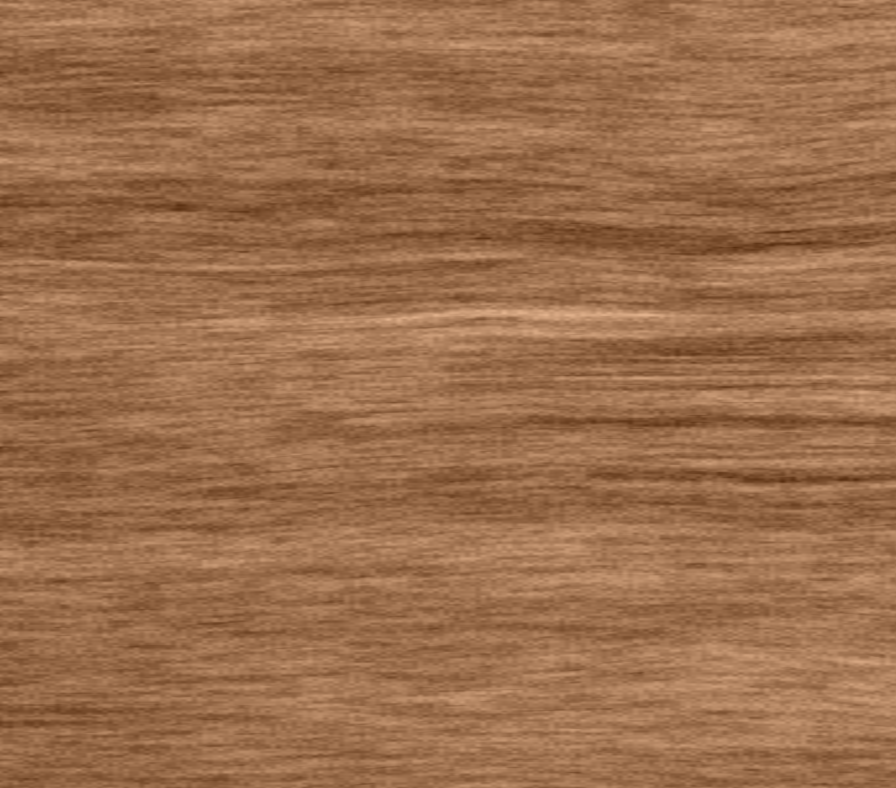
Write a Shadertoy shader that draws this texture.

```glsl
// Brown wood veneer with the grain running across the canvas.
// Stretched value noise on a gently bent field gives bands, streaks, fibres
// and pores; their sum moves the colour along a dark to light brown ramp.

#define MEAN_BROWN vec3(0.602, 0.425, 0.292)
#define TONE_RANGE vec3(1.00, 0.96, 0.91)
#define BEND 0.045
#define RAGGED 0.09
#define BAND_DEPTH 0.066
#define STREAK_DEPTH 0.092
#define LINE_DEPTH 0.120
#define FIBRE_DEPTH 0.088
#define GRAIN_DEPTH 0.058
#define PORE_DEPTH 0.060

// Integer hash of a lattice cell, from -1 to 1.
float hash(ivec2 cell, uint seed) {
    uint h = uint(cell.x) * 1597334677u ^ uint(cell.y) * 3812015801u;
    h ^= seed * 2654435769u;
    h = (h ^ (h >> 16)) * 2246822519u;
    h = (h ^ (h >> 13)) * 3266489917u;
    h ^= h >> 16;
    return float(h >> 8) / 8388608.0 - 1.0;
}

// Smooth value noise, from -1 to 1.
float noise(vec2 p, uint seed) {
    vec2 base = floor(p);
    vec2 f = p - base;
    f = f * f * (3.0 - 2.0 * f);
    ivec2 c = ivec2(base);
    float low = mix(hash(c, seed), hash(c + ivec2(1, 0), seed), f.x);
    float high = mix(hash(c + ivec2(0, 1), seed), hash(c + ivec2(1, 1), seed), f.x);
    return mix(low, high, f.y);
}

// Bends the straight grain into long, shallow waves.
vec2 bendGrain(vec2 p) {
    float wave = noise(p * vec2(1.3, 2.6), 1u) + 0.3 * noise(p * vec2(3.1, 6.0), 2u);
    return vec2(p.x, p.y + BEND * wave);
}

// Broad soft bands and darker patches with combed ends.
float bands(vec2 p) {
    float wide = noise(p * vec2(1.1, 7.0), 3u);
    float patches = noise(p * vec2(2.8, 21.0), 4u);
    return 0.55 * wide + 0.75 * patches;
}

// Long growth streaks of two widths.
float streaks(vec2 p) {
    return 0.6 * noise(p * vec2(1.1, 46.0), 5u) + 0.55 * noise(p * vec2(2.0, 98.0), 6u);
}

// Sparse, narrow lines: light ones positive, dark ones negative.
float growthLines(vec2 p) {
    float light = smoothstep(0.35, 0.90, noise(p * vec2(0.9, 92.0), 7u));
    float dark = smoothstep(0.35, 0.90, noise(p * vec2(1.1, 70.0), 8u));
    return light - dark;
}

// Short fibres that follow the grain loosely.
float fibres(vec2 p) {
    return 0.6 * noise(p * vec2(10.0, 150.0), 9u) + 0.75 * noise(p * vec2(22.0, 240.0), 10u);
}

void mainImage(out vec4 fragColor, in vec2 fragCoord) {
    vec2 p = fragCoord / iResolution.y;
    vec2 grain = bendGrain(p);

    // Uneven shifts along the grain comb the ends of bands and streaks.
    float comb = noise(grain * vec2(5.0, 130.0), 11u);
    vec2 ragged = grain + vec2(RAGGED * comb, 0.0);

    // Calm zones lie between zones of strong streaks.
    float activity = smoothstep(-0.55, 0.35, noise(grain * vec2(0.7, 4.6), 12u));

    float tone = BAND_DEPTH * bands(ragged);
    tone += STREAK_DEPTH * mix(0.35, 1.0, activity) * streaks(ragged);
    tone += LINE_DEPTH * mix(0.12, 1.0, activity) * growthLines(grain);
    tone += FIBRE_DEPTH * fibres(mix(p, grain, 0.6));
    tone += GRAIN_DEPTH * noise(p * vec2(150.0, 350.0), 13u);

    // Short dark pores.
    float pore = smoothstep(0.55, 0.90, noise(grain * vec2(26.0, 210.0), 14u));
    tone -= PORE_DEPTH * pore;

    fragColor = vec4(clamp(MEAN_BROWN + TONE_RANGE * tone, 0.0, 1.0), 1.0);
}
```
